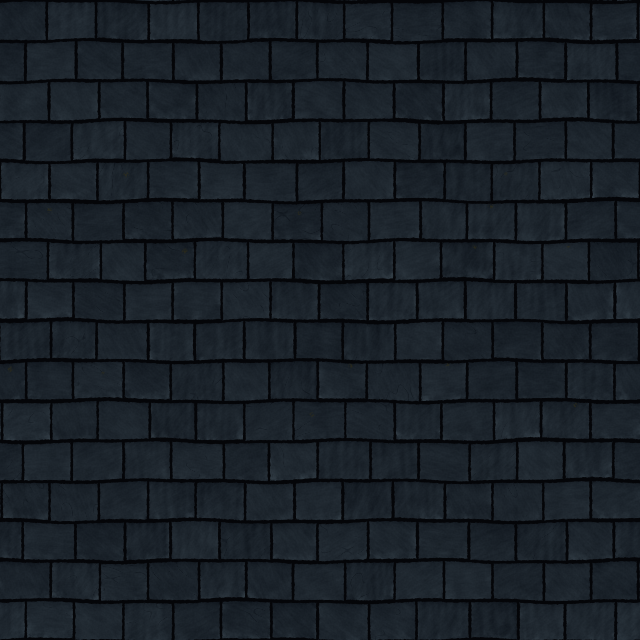
A Shadertoy shader for this texture:

```glsl
// Dark slate roof: 16 staggered courses of 13 worn tiles, with scuffed rims and specks of lichen.

const float TAU = 6.2831853;

vec2 hash2(vec2 p) {
    vec3 q = fract(p.xyx * vec3(0.1031, 0.1030, 0.0973));
    q += dot(q, q.yzx + 33.33);
    return fract((q.xx + q.yz) * q.zy);
}

vec2 gradient(vec2 cell) {
    float angle = TAU * hash2(cell).x;
    return vec2(cos(angle), sin(angle));
}

// Gradient noise, roughly -0.7 to 0.7
float noise(vec2 p) {
    vec2 i = floor(p), f = p - i;
    vec2 u = f * f * f * (f * (f * 6.0 - 15.0) + 10.0);
    vec2 e = vec2(0.0, 1.0);
    return mix(mix(dot(gradient(i), f),
                   dot(gradient(i + e.yx), f - e.yx), u.x),
               mix(dot(gradient(i + e.xy), f - e.xy),
                   dot(gradient(i + e.yy), f - e.yy), u.x), u.y);
}

float fbm(vec2 p) {
    float sum = 0.0, amp = 1.0;
    for (int i = 0; i < 4; i++) {
        sum += amp * noise(p);
        p = mat2(1.6, 1.2, -1.2, 1.6) * p + 17.3;
        amp *= 0.55;
    }
    return sum;
}

// Irregular position of the joint on the left of a tile
float jointOffset(float column, float row) {
    return 0.1 * hash2(vec2(mod(column, 13.0) + 3.0, row + 41.0)).x;
}

void mainImage(out vec4 fragColor, in vec2 fragCoord) {
    vec2 uv = fragCoord / iResolution.xy;
    float pixel = 1.0 / iResolution.y;

    // Courses run downwards and sag a little
    float y = (1.0 - uv.y) * 16.0 - 0.03
            + 0.025 * sin(TAU * (3.0 * uv.x + 2.0 * uv.y))
            + 0.015 * sin(TAU * (7.0 * uv.x - 5.0 * uv.y));
    float row = mod(floor(y), 16.0);

    // Half-tile stagger and uneven joints
    float x = uv.x * 13.0 + 0.5 * mod(row, 2.0) + 0.05;
    float column = floor(x);
    if (x - column < jointOffset(column, row)) column -= 1.0;
    float left = column + jointOffset(column, row);
    float right = column + 1.0 + jointOffset(column + 1.0, row);

    vec2 tile = vec2(mod(column, 13.0), row);
    vec2 seed = hash2(tile + 7.0), trait = hash2(tile + 83.0);
    vec2 local = vec2((x - left) / 13.0, fract(y) / 16.0);
    vec2 grainPos = local + 0.5 + floor(seed * 60.0);

    // Distances to the rough, slightly tilted tile edges
    float rough = 0.0011 * fbm(grainPos * 150.0);
    float side = min(local.x, (right - x) / 13.0) - 0.0013
               + 0.0010 * (seed.x - 0.5) * sin(local.y * 50.0);
    float top = local.y - 0.0016;
    float bottom = 0.0625 - local.y - 0.0014 - 0.0018 * trait.x
                 - (seed.y - 0.5) * 0.025 * (local.x - 0.038);
    float edge = min(side, min(top, bottom)) + rough;

    // Stone relief: broad clouds, slanted cleavage and fine grain
    float slant = (trait.y - 0.5) * 2.4;
    vec2 along = mat2(cos(slant), sin(slant), -sin(slant), cos(slant)) * grainPos;
    float clouds = fbm(grainPos * 32.0);
    float cleavage = fbm(along * vec2(45.0, 190.0));
    float grain = noise(grainPos * 330.0);
    float tone = 0.12 + 0.38 * (seed.y - 0.5)
               + 0.28 * clouds + 0.20 * cleavage + 0.18 * grain;

    // Pale scuffing on the lower and side rims
    float scuff = smoothstep(-0.25, 0.65, fbm(grainPos * 48.0 + 9.0));
    float rim = 0.8 * exp(-max(side, 0.0) / 0.005) + exp(-max(bottom, 0.0) / 0.009);
    tone += rim * scuff * (0.35 + 0.75 * trait.x);

    // Vertical water streaks on some tiles
    float streak = noise(grainPos * vec2(120.0, 16.0));
    tone += step(0.7, trait.y) * 0.4 * streak;

    // Hairline cracks on some tiles
    float crack = 1.0 - smoothstep(0.0, 0.035, abs(noise(along * vec2(22.0, 50.0))));
    tone -= step(0.72, seed.x) * 0.4 * crack * smoothstep(0.0, 0.3, clouds);

    // Shadow below the overlapping course
    tone -= 0.50 * exp(-max(top, 0.0) / 0.006);
    vec3 slate = vec3(0.100, 0.130, 0.160) + vec3(0.070, 0.080, 0.083) * clamp(tone, -0.7, 1.3);

    // Sparse lichen in the middle courses
    vec2 spot = vec2(0.008 + 0.055 * trait.x, 0.004 + 0.018 * seed.x * seed.x);
    float lichen = 1.0 - smoothstep(0.001, 0.005, length(local - spot) + 0.003 * clouds);
    lichen *= step(0.86, hash2(tile + 131.0).x) * step(abs(row - 6.5), 4.0);
    slate = mix(slate, vec3(0.20, 0.18, 0.07), 0.55 * lichen * smoothstep(-0.4, 0.4, grain));

    // Dark gaps
    float cover = smoothstep(-0.0003, max(0.0018, 1.2 * pixel), edge);
    fragColor = vec4(mix(vec3(0.015, 0.018, 0.030), slate, cover), 1.0);
}
```
